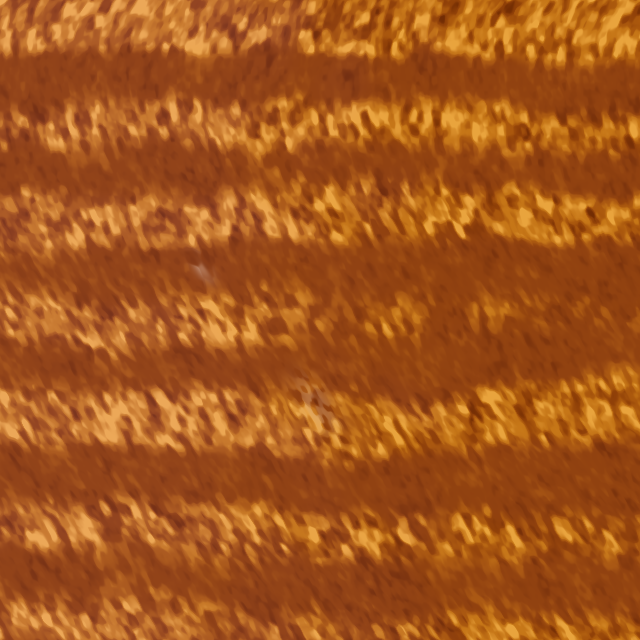
Give the GLSL for this texture, as a Shadertoy shader.

```glsl
// Glossy amber wood grain: soft horizontal bands broken into small slanted flecks.

const float PI = 3.14159265;

const vec3 UMBER = vec3(0.45, 0.18, 0.06);
const vec3 RUST  = vec3(0.57, 0.26, 0.08);
const vec3 AMBER = vec3(0.67, 0.35, 0.10);
const vec3 GOLD  = vec3(0.78, 0.47, 0.14);
const vec3 STRAW = vec3(0.92, 0.65, 0.29);
const vec3 PEARL = vec3(0.80, 0.64, 0.55);

vec3 hash3(vec2 cell, float seed) {
    vec3 q = fract(vec3(cell.xyx + seed) * vec3(0.1031, 0.1030, 0.0973));
    q += dot(q, q.yxz + 33.33);
    return fract((q.xxy + q.yzz) * q.zyx);
}

// Soft cellular noise: random cell tones blended by distance, in 0..1.
float cellTone(vec2 p, float softness, float seed) {
    vec2 base = floor(p);
    float tone = 0.0, total = 0.0;
    for (int j = -1; j <= 1; j++) {
        for (int i = -1; i <= 1; i++) {
            vec2 cell = base + vec2(i, j);
            vec3 rnd = hash3(cell, seed);
            vec2 d = cell + 0.15 + 0.7 * rnd.xy - p;
            float w = exp(-softness * dot(d, d));
            tone += w * rnd.z;
            total += w;
        }
    }
    return tone / total;
}

float bump(float x, float center, float width) {
    float d = (x - center) / width;
    return exp(-d * d);
}

// Slow wandering of the bands along their length.
float drift(vec2 p) {
    return 0.010 * sin(5.0 * p.x + 7.0 * p.y)
         + 0.006 * sin(11.0 * p.x - 9.0 * p.y + 1.3)
         + 0.003 * sin(27.0 * p.x + 16.0 * p.y);
}

// Brightness of the bands: 0 in the dark stripes, 1 in the shiny ones.
float bands(vec2 p, float ragged) {
    float depth = 1.0 - p.y;
    float bow = 0.03 * pow(sin(PI * depth), 2.0);
    float wave = cos(2.0 * PI * (depth - 0.05 + bow + drift(p)) / 0.157);
    float bias = 0.3 * cos(2.0 * PI * depth / 0.32);
    bias += 1.0 * smoothstep(0.09, 0.0, depth);
    bias -= 0.9 * bump(depth, 0.48, 0.06) * smoothstep(0.38, 0.58, p.x);
    bias -= 1.2 * smoothstep(0.90, 0.97, depth) * (1.0 - p.x);
    bias -= 0.4 * smoothstep(0.65, 0.85, depth) * smoothstep(0.5, 0.8, p.x);
    bias += 0.15 * sin(9.0 * p.x + 13.0 * p.y);
    return smoothstep(-0.65, 0.85, wave + bias + ragged);
}

vec3 woodRamp(float s) {
    vec3 c = mix(UMBER, RUST, smoothstep(0.0, 0.25, s));
    c = mix(c, AMBER, smoothstep(0.25, 0.5, s));
    c = mix(c, GOLD, smoothstep(0.5, 0.75, s));
    return mix(c, STRAW, smoothstep(0.75, 1.1, s));
}

// Pale scuff with a ragged outline.
float scuff(vec2 p, vec2 center, float size, float ragged) {
    vec2 d = (p - center) / size;
    d.x += 0.5 * d.y;
    return exp(-dot(d, d * vec2(2.2, 0.8))) * smoothstep(0.25, 0.7, ragged);
}

void mainImage(out vec4 fragColor, in vec2 fragCoord) {
    vec2 p = fragCoord / iResolution.xy;

    // Flecks lean left below and swing slightly right near the top.
    float slant = -0.5 * p.y + 0.15 * pow(p.y, 6.0);
    vec2 g = vec2(p.x - slant, p.y);
    g.x += 0.004 * sin(21.0 * p.y + 8.0 * p.x);

    float fleck  = cellTone(g * vec2(82.0, 46.0), 6.0, 3.0);
    float fine   = cellTone(g * vec2(140.0, 85.0), 5.0, 41.0);
    float patchy = cellTone(g * vec2(17.0, 15.0), 3.0, 87.0);

    // Bands set the mean tone and how strongly the flecks show.
    float light = bands(p, 0.9 * (patchy - 0.5) + 0.6 * (fleck - 0.5));
    float s = 0.26 + 0.38 * light;
    s += (fleck - 0.5) * (0.20 + 0.75 * light);
    s += (fine - 0.5) * (0.16 + 0.28 * light);
    s += 0.14 * (patchy - 0.5);
    vec3 color = woodRamp(clamp(s, 0.0, 1.1));

    // Tan on the left, more saturated orange on the right.
    float warmth = smoothstep(0.25, 0.75, p.x + 0.35 * (patchy - 0.5));
    float tint = mix(0.055, -0.05, warmth);
    color += tint * vec3(0.1, 0.15, 1.0) * (0.35 + 0.65 * light);

    // Two faint worn spots.
    color = mix(color, PEARL, 0.8 * scuff(p, vec2(0.315, 0.583), 0.018, fleck));
    color = mix(color, PEARL, 0.4 * scuff(p, vec2(0.495, 0.365), 0.038, fine));

    fragColor = vec4(clamp(color, 0.0, 1.0), 1.0);
}
```
